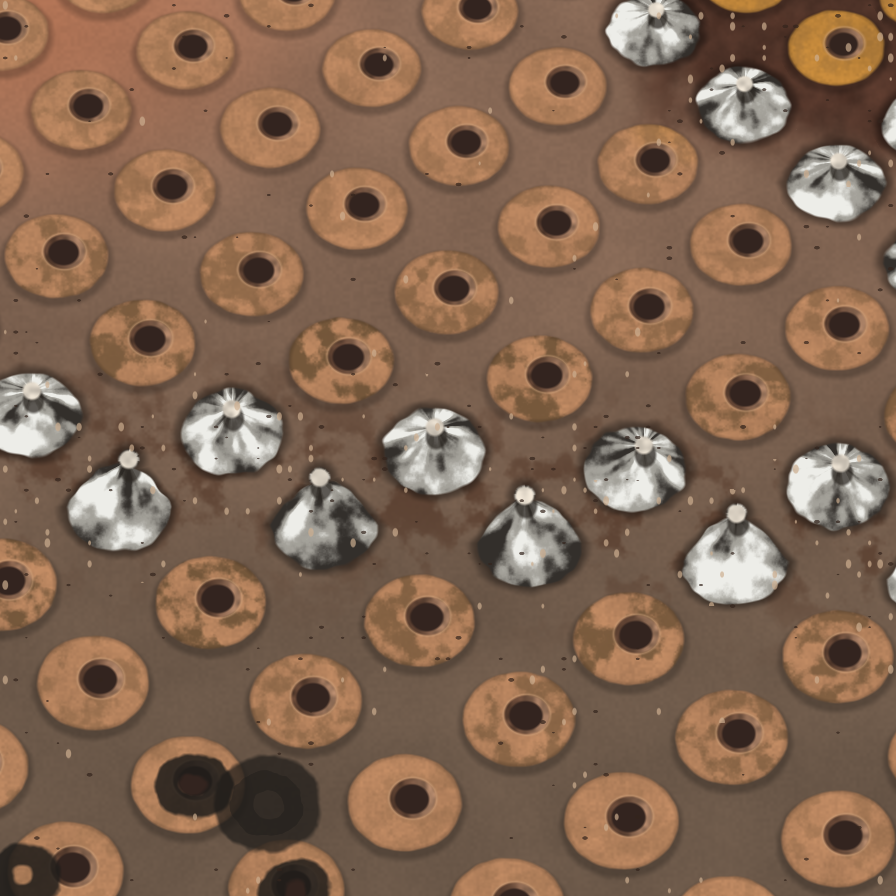
Give the GLSL for this pattern, as a three.js fragment shader.

```glsl
varying vec2 vUv;

float hash(vec2 p) {
  return fract(sin(dot(p, vec2(127.1, 311.7))) * 4375.85);
}

float noise(vec2 p) {
  vec2 i = floor(p), f = fract(p);
  f = f * f * (3.0 - 2.0 * f);
  return mix(mix(hash(i), hash(i + vec2(1, 0)), f.x),
             mix(hash(i + vec2(0, 1)), hash(i + vec2(1, 1)), f.x), f.y);
}

float fbm(vec2 p) {
  float sum = 0.0, amp = 0.53;
  for (int k = 0; k < 4; k++) {
    sum += amp * noise(p);
    p = p * 2.03 + 7.3;
    amp *= 0.5;
  }
  return sum;
}

float cover(float d) { return smoothstep(0.0016, -0.0016, d); }

float ellipse(vec2 q, vec2 r) { return (length(q / r) - 1.0) * r.y; }

// Laminate with warm corner, rust patch and flux residue
vec3 board(vec2 p, float flux, float rust) {
  vec3 c = mix(vec3(0.53, 0.41, 0.335), vec3(0.42, 0.345, 0.285), smoothstep(0.1, 0.85, p.y));
  c = mix(c, vec3(0.74, 0.47, 0.34), 0.85 * smoothstep(0.42, 0.0, length(p * vec2(0.8, 1.3))));
  c *= 0.9 + 0.2 * fbm(p * 9.0) + 0.05 * (noise(p * 260.0) - 0.5);
  c = mix(c, vec3(0.33, 0.22, 0.16), 0.7 * flux * smoothstep(0.46, 0.72, fbm(p * 38.0)));
  return mix(c, vec3(0.29, 0.18, 0.14) * (0.7 + 0.6 * fbm(p * 45.0)), rust);
}

// Copper annulus with a drilled hole
vec3 copperPad(vec2 q, vec2 r, vec2 p, float tarnish, float gold) {
  vec3 c = mix(vec3(0.73, 0.525, 0.375), vec3(0.76, 0.53, 0.23), gold);
  c *= 0.9 + 0.16 * fbm(p * 30.0) + 0.08 * (noise(p * 300.0) - 0.5);
  c = mix(c, vec3(0.44, 0.33, 0.22), tarnish * smoothstep(0.4, 0.68, fbm(p * 55.0)));
  c *= 1.0 - 0.16 * smoothstep(0.9, 1.0, length(q / r));
  vec2 h = q - vec2(0.009, -0.005), hr = r * vec2(0.4, 0.41);
  float hole = ellipse(h, hr);
  c = mix(c, vec3(0.81, 0.64, 0.49), 0.5 * cover(abs(hole - 0.001) - 0.001));
  vec3 wall = mix(vec3(0.36, 0.25, 0.19), vec3(0.62, 0.47, 0.37), smoothstep(-0.6, 0.9, h.x / hr.x));
  wall *= 0.8 + 0.4 * noise(p * 150.0);
  c = mix(c, wall, cover(hole));
  return mix(c, vec3(0.2, 0.14, 0.12), cover(ellipse(h + vec2(0.001, -0.001), hr * 0.75)));
}

// Bright cone streaked outwards from its apex
vec3 solderCone(vec2 e, vec2 apex, vec2 p, float seed) {
  vec2 v = e - apex;
  float ray = atan(v.x, v.y);
  float tone = 0.7 * noise(vec2(ray * 2.6 + seed * 37.0, length(v) * 1.3 + seed * 9.0))
             + 0.35 * noise(vec2(ray * 7.0 + seed * 71.0, length(v) * 2.5));
  tone += 0.4 * (fbm(p * 75.0) - 0.5) - 0.16 * smoothstep(0.75, 1.0, length(e));
  vec3 c = mix(vec3(0.2, 0.185, 0.17), vec3(0.64, 0.63, 0.6), smoothstep(0.2, 0.5, tone));
  c = mix(c, vec3(0.93, 0.93, 0.91), smoothstep(0.5, 0.72, tone));
  c = mix(c, vec3(0.17, 0.15, 0.13), 0.75 * cover((length((v - vec2(0.03, 0.22)) * vec2(1.0, 0.7)) - 0.2) * 0.045));
  float pin = (length(v * vec2(1.0, 0.85)) - 0.17) * 0.045;
  return mix(c, vec3(0.92, 0.88, 0.82) * (0.8 + 0.25 * noise(p * 140.0)), cover(pin));
}

void main() {
  vec2 p = vec2(vUv.x, 1.0 - vUv.y);

  // Nearest site of the staggered lattice, widening down the canvas
  vec2 q = vec2(9.0), site = vec2(0.0);
  for (int j = -1; j < 13; j++) {
    for (int i = -3; i < 4; i++) {
      float row = float(j), col = float(i) + 0.5 * mod(row + 2.0, 2.0);
      float pitch = 0.2044 + 0.0031 * row + 0.000065 * row * row;
      vec2 centre = vec2(0.5247 - 0.006 * row - 0.00013 * row * row + col * pitch,
                         0.013 + 0.0716 * row + 0.00167 * row * row + 0.0202 * col);
      if (length(p - centre) < length(q)) {
        q = p - centre;
        site = vec2(col, row);
      }
    }
  }
  float row = site.y, seed = hash(site + 3.7);
  vec2 r = vec2(0.0535 + 0.001 * row, 0.042 + 0.0012 * row);
  bool joint = abs(row - 6.5) < 0.6 || (row < 3.5 && abs(site.x - 1.0 - 0.5 * row) < 0.1)
            || (row == 1.0 && site.x > 2.0);

  float band = (p.y - 0.55 - 0.1 * (p.x - 0.48)) / 0.1;
  float rust = smoothstep(0.34, 0.2, length((p - vec2(1.0, 0.0)) * vec2(0.9, 1.5)) + 0.14 * (fbm(p * 12.0) - 0.5));
  float flux = max(exp(-band * band), rust);
  vec3 color = board(p, flux, 0.9 * rust);

  if (joint) {
    float tall = row == 7.0 ? 1.0 : 0.2;
    vec2 e = q / r, apex = vec2(0.3 * (seed - 0.35), mix(-0.4, -1.05, tall));
    float body = length(vec2(e.x * (1.0 - 0.5 * tall * min(e.y, 0.0)), e.y)) - 0.97;
    body += 0.1 * (noise(e * 4.0 + seed * 50.0) - 0.5);
    float d = min(body, length((e - apex) * vec2(1.0, 0.85)) - 0.19) * r.y;
    color *= 1.0 - 0.4 * smoothstep(0.012, 0.0, d);
    color = mix(color, solderCone(e, apex, p, seed), cover(d));
  } else {
    float d = ellipse(q, r) + 0.0012 * (noise(p * 90.0) - 0.5);
    color *= 1.0 - 0.22 * smoothstep(0.008, 0.0, d - 0.1 * q.y);
    float tarnish = 0.12 + 0.25 * seed + 0.6 * exp(-0.8 * pow(abs(row - 6.5) - 1.5, 2.0));
    color = mix(color, copperPad(q, r, p, tarnish, rust), cover(d));
  }

  // Charred rings near the lower left
  for (int k = 0; k < 4; k++) {
    float a = mod(float(k), 2.0), b = floor(float(k) / 2.0);
    vec2 s = p - vec2(0.215 + 0.085 * a - 0.19 * b + 0.22 * a * b, 0.877 + 0.02 * a + 0.1 * b);
    float d = length(s * vec2(0.9, 1.0)) + 0.016 * (fbm(p * 28.0) - 0.5);
    float char = 0.85 * smoothstep(0.014, 0.009, abs(d - 0.025));
    char = max(char, 0.72 * a * (1.0 - b) * smoothstep(0.056, 0.05, d));
    color = mix(color, vec3(0.12, 0.11, 0.1), char);
  }

  // Pale crumbs and dark grit, densest around the joints
  vec2 cell = floor(p * 85.0), f = fract(p * 85.0) - 0.5;
  float pick = hash(cell), size = 0.08 + 0.18 * hash(cell + 9.0);
  float grain = smoothstep(size + 0.08, size - 0.04, length(f * vec2(1.0, 0.6 + pick)));
  color = mix(color, vec3(0.8, 0.68, 0.56), 0.7 * grain * step(pick, 0.012 + 0.07 * flux));
  color = mix(color, vec3(0.2, 0.14, 0.11), 0.7 * grain * step(0.975 - 0.04 * flux, pick));

  gl_FragColor = vec4(color, 1.0);
}
```
